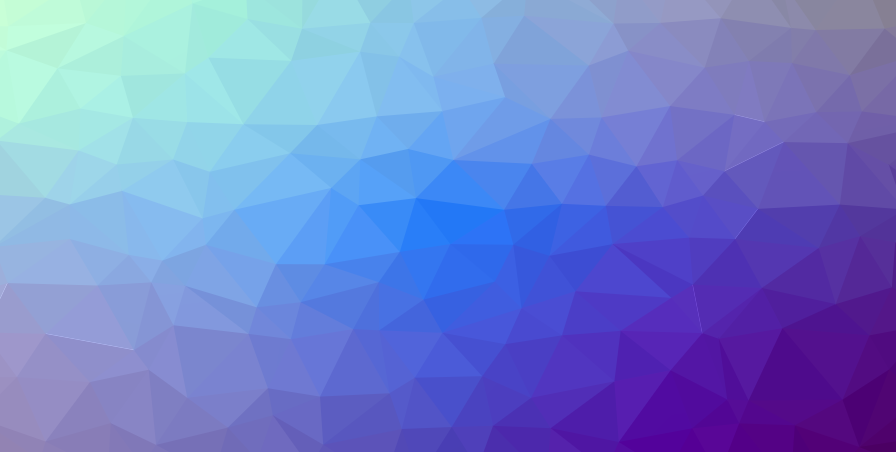
A WebGL 2 fragment shader for this background:

```glsl
#version 300 es
precision highp float;
// Low-poly backdrop: a staggered, jittered grid of vertices is split into
// flat triangles. Each one takes the colour of a smooth two-way gradient at
// its centroid: mint, grey, violet and purple corners round a blue centre.
uniform vec2 u_resolution;
out vec4 fragColor;

const vec2 CELL = vec2(0.126, 0.101); // grid spacing in canvas heights

float hash(vec2 p) {
    return fract(sin(dot(p, vec2(127.1, 311.7))) * 43758.5453);
}

// Piecewise linear blend through five evenly spaced colours
vec3 ramp(float t, vec3 a, vec3 b, vec3 c, vec3 d, vec3 e) {
    t *= 4.0;
    vec3 col = mix(a, b, clamp(t, 0.0, 1.0));
    col = mix(col, c, clamp(t - 1.0, 0.0, 1.0));
    col = mix(col, d, clamp(t - 2.0, 0.0, 1.0));
    return mix(col, e, clamp(t - 3.0, 0.0, 1.0));
}

// Colour field: five horizontal ramps, blended from top to bottom
vec3 gradient(vec2 uv) {
    float x = uv.x;
    vec3 top = ramp(x, vec3(0.79, 1.0, 0.84), vec3(0.65, 0.95, 0.86),
        vec3(0.53, 0.75, 0.91), vec3(0.58, 0.59, 0.76), vec3(0.52, 0.50, 0.56));
    vec3 upper = ramp(x, vec3(0.70, 0.97, 0.87), vec3(0.59, 0.87, 0.91),
        vec3(0.46, 0.68, 0.94), vec3(0.49, 0.49, 0.80), vec3(0.44, 0.38, 0.65));
    vec3 middle = ramp(x, vec3(0.60, 0.75, 0.90), vec3(0.48, 0.71, 0.94),
        vec3(0.12, 0.48, 0.99), vec3(0.31, 0.29, 0.81), vec3(0.33, 0.21, 0.60));
    vec3 lower = ramp(x, vec3(0.62, 0.59, 0.79), vec3(0.49, 0.55, 0.84),
        vec3(0.27, 0.36, 0.86), vec3(0.33, 0.13, 0.70), vec3(0.31, 0.04, 0.50));
    vec3 bottom = ramp(x, vec3(0.58, 0.52, 0.71), vec3(0.46, 0.44, 0.73),
        vec3(0.30, 0.26, 0.72), vec3(0.34, 0.0, 0.61), vec3(0.31, 0.0, 0.40));
    return ramp(1.0 - uv.y, top, upper, middle, lower, bottom);
}

// Jittered vertex; odd rows are shifted by half a cell
vec2 vertex(vec2 id) {
    vec2 jitter = vec2(hash(id), hash(id + 41.3)) - 0.5;
    vec2 shift = vec2(0.5 * mod(id.y, 2.0), 0.47);
    return (id + shift + jitter * vec2(0.8, 0.72)) * CELL;
}

// Signed distance to the line from a to b, positive on its left
float edge(vec2 p, vec2 a, vec2 b) {
    vec2 e = b - a, q = p - a;
    return (e.x * q.y - e.y * q.x) / length(e);
}

// Adds one counterclockwise triangle, weighted by its pixel coverage
void addFacet(inout vec4 sum, vec2 p, vec2 a, vec2 b, vec2 c) {
    float pixel = 1.0 / u_resolution.y;
    float seam = edge(p, a, b);
    float inside = min(seam, min(edge(p, b, c), edge(p, c, a)));
    float coverage = clamp(inside / pixel + 0.5, 0.0, 1.0);
    if (coverage <= 0.0) return;

    vec2 centre = (a + b + c) / 3.0;
    float aspect = u_resolution.x / u_resolution.y;
    vec3 col = gradient(clamp(centre / vec2(aspect, 1.0), 0.0, 1.0));
    float random = hash(floor(centre * 500.0));
    col += (random - 0.5) * 0.035;

    // A few facets show a pale hairline along one side
    float width = max(pixel, 0.002);
    float hairline = 1.0 - smoothstep(0.0, width, abs(seam));
    col += 0.12 * hairline * step(0.975, random);
    sum += vec4(col, 1.0) * coverage;
}

void main() {
    vec2 p = gl_FragCoord.xy / u_resolution.y;
    vec2 base = floor(p / CELL - vec2(0.0, 0.47));
    vec4 sum = vec4(gradient(gl_FragCoord.xy / u_resolution), 1.0) * 0.001;

    // Split nearby quads along the diagonal that leaves the fuller triangles
    for (int j = -1; j <= 1; j++) {
        for (int i = -2; i <= 1; i++) {
            vec2 id = base + vec2(i, j);
            vec2 a = vertex(id), b = vertex(id + vec2(1, 0));
            vec2 c = vertex(id + vec2(0, 1)), d = vertex(id + vec2(1, 1));
            float falling = min(edge(a, b, c), edge(d, c, b));
            float rising = min(edge(b, d, a), edge(c, a, d));
            if (falling > rising) {
                addFacet(sum, p, a, b, c);
                addFacet(sum, p, b, d, c);
            } else {
                addFacet(sum, p, a, b, d);
                addFacet(sum, p, a, d, c);
            }
        }
    }
    fragColor = vec4(clamp(sum.rgb / sum.a, 0.0, 1.0), 1.0);
}
```
